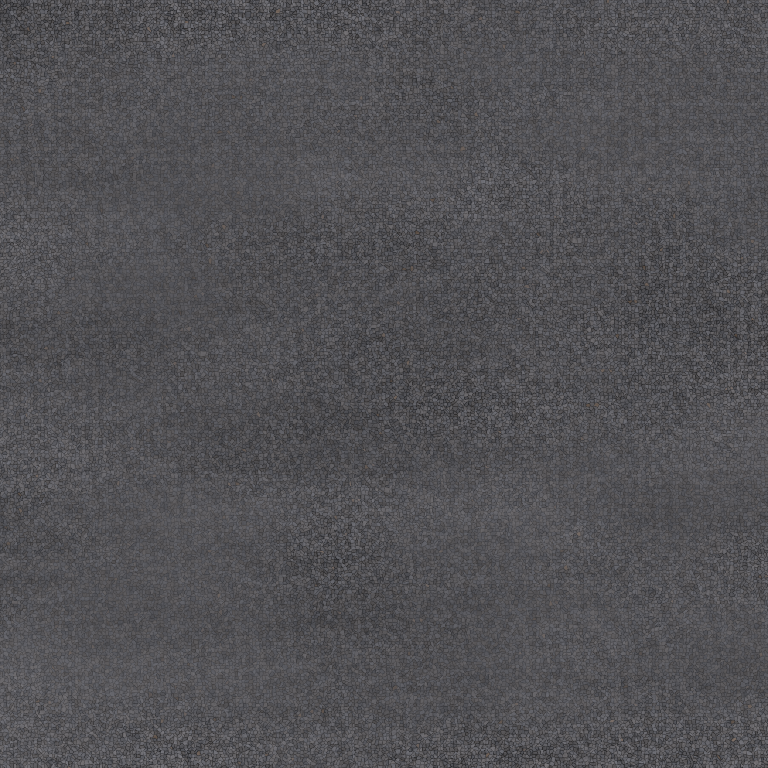
This texture is drawn by a WebGL 1 fragment shader. Its source:

```glsl
precision highp float;
// Worn asphalt: tiny packed stones with dark gaps, in soft horizontal bands.

uniform vec2 u_resolution;

float hash(vec2 p) {
  return fract(sin(dot(p, vec2(127.1, 311.7))) * 43758.5453);
}

vec2 hash2(vec2 p) {
  return vec2(hash(p), hash(p + 57.3));
}

float noise(vec2 p) {
  vec2 i = floor(p);
  vec2 f = fract(p);
  f = f * f * (3.0 - 2.0 * f);
  float low = mix(hash(i), hash(i + vec2(1.0, 0.0)), f.x);
  float high = mix(hash(i + vec2(0.0, 1.0)), hash(i + 1.0), f.x);
  return mix(low, high, f.y);
}

float fbm(vec2 p) {
  float sum = 0.0;
  float weight = 0.53;
  for (int i = 0; i < 4; i++) {
    sum += weight * noise(p);
    p = p * 2.1 + 17.3;
    weight *= 0.5;
  }
  return sum;
}

// Nearest stone: xy is its id, z the distance margin to the next stone.
vec3 stones(vec2 p) {
  vec2 cell = floor(p);
  vec2 id = cell;
  float nearest = 8.0;
  float second = 8.0;
  for (int y = -1; y <= 1; y++) {
    for (int x = -1; x <= 1; x++) {
      vec2 c = cell + vec2(float(x), float(y));
      float d = length(c + 0.1 + 0.8 * hash2(c) - p);
      if (d < nearest) {
        second = nearest;
        nearest = d;
        id = c;
      } else {
        second = min(second, d);
      }
    }
  }
  return vec3(id, second - nearest);
}

void main() {
  vec2 uv = gl_FragCoord.xy / u_resolution;

  // Stones, slightly warped so that their outlines are uneven
  vec2 warp = vec2(noise(uv * 190.0), noise(uv * 190.0 + 41.0)) - 0.5;
  vec3 stone = stones(uv * 225.0 + warp * 0.7);
  float body = smoothstep(0.0, 0.42, stone.z);
  float tint = hash(stone.xy + 9.7);
  float grit = noise(uv * 480.0) - 0.5;
  float relief = 0.095 * (body - 0.6) + 0.095 * (tint - 0.5) + 0.05 * grit;

  // Rough patches and smoother, worn bands
  float patches = fbm(uv * vec2(4.5, 7.0) + 3.1);
  float bands = fbm(uv * vec2(1.2, 8.0) + 21.0);
  float ends = smoothstep(0.25, 0.5, abs(uv.y - 0.48));
  float roughness = smoothstep(0.25, 0.75, 0.55 * patches + 0.45 * bands);
  float contrast = mix(0.55, 1.3, roughness) + 0.2 * ends;

  // Broad light and dark areas with faint horizontal streaks
  float shade = 0.07 * (fbm(uv * vec2(2.0, 9.0) + 63.0) - 0.5)
              + 0.04 * (fbm(uv * 7.0 + 35.0) - 0.5)
              + 0.015 * (noise(uv * vec2(14.0, 170.0)) - 0.5);
  float tone = 0.325 + shade + contrast * relief;

  // Cool grey with a slight hue shift per stone and a few brown ones
  float hue = hash(stone.xy + 31.9) - 0.5;
  vec3 color = tone * vec3(1.0, 0.99, 1.03);
  color += vec3(0.012, 0.0, -0.016) * hue;
  float brown = step(0.988, hash(stone.xy + 73.1)) * body;
  color += vec3(0.04, 0.005, -0.03) * brown * contrast;

  gl_FragColor = vec4(color, 1.0);
}
```
